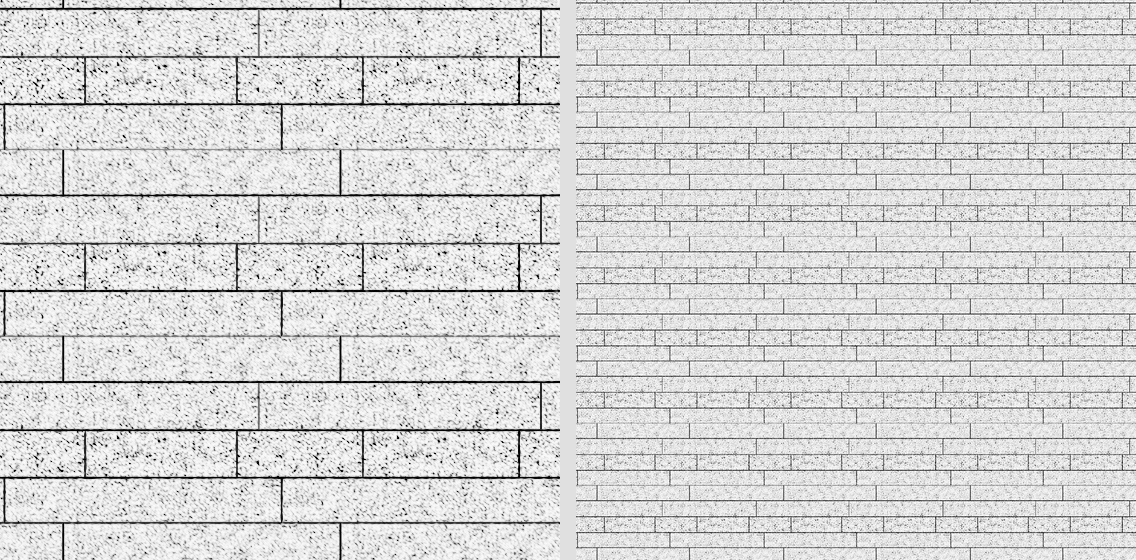
Left, the tile; right, the same tile 3 across and 3 down.
Reproduce this texture procedurally as a three.js fragment shader.

```glsl
#define TILES vec2(2.0, 3.0)
#define TOP_OFFSET 0.047
#define LINE_HALF 0.0017
#define LINE_SOFT 0.0010
#define LINE_WEAR 0.0011
#define GRAIN_DARK 0.065
#define GRAIN_CONTRAST 1.15
#define STONE vec3(0.98)
#define INK vec3(0.01)

varying vec2 vUv;

float hash(vec2 p) {
  vec3 q = fract(vec3(p.xyx) * vec3(0.1031, 0.1030, 0.0973));
  q += dot(q, q.yzx + 33.33);
  return fract((q.x + q.y) * q.z);
}

// Gradient noise that wraps after period cells
float corner(vec2 cell, vec2 f, vec2 period) {
  float angle = 6.28318 * hash(mod(cell, period));
  return dot(vec2(cos(angle), sin(angle)), f);
}

float noise(vec2 p, vec2 period) {
  vec2 i = floor(p), f = fract(p);
  vec2 u = f * f * f * (f * (f * 6.0 - 15.0) + 10.0);
  vec2 e = vec2(1.0, 0.0);
  float low = mix(corner(i, f, period), corner(i + e, f - e, period), u.x);
  float high = mix(corner(i + e.yx, f - e.yx, period),
                   corner(i + 1.0, f - 1.0, period), u.x);
  return mix(low, high, u.y);
}

float wrapNoise(vec2 p, vec2 freq) {
  return noise(p * freq, freq);
}

// Distance to the nearest whole number
vec4 toWhole(vec4 x) {
  return abs(fract(x + 0.5) - 0.5);
}

float stroke(float d, float halfWidth) {
  return 1.0 - smoothstep(halfWidth - LINE_SOFT, halfWidth + LINE_SOFT, d);
}

// Granite grain shared by every tile, with a little drift across the canvas
float grain(vec2 canvas, vec2 tile, float contrast) {
  vec2 slanted = vec2(tile.x, tile.y - tile.x);
  float z = 2.6 * wrapNoise(tile, vec2(96.0, 64.0));
  z += 2.3 * wrapNoise(slanted, vec2(70.0, 85.0));
  z += 1.3 * wrapNoise(tile + 0.37, vec2(19.0, 13.0));
  z += 0.8 * wrapNoise(canvas, vec2(190.0));
  return min(GRAIN_DARK * exp(contrast * z), 0.97);
}

void main() {
  vec2 canvas = vec2(vUv.x, 1.0 - vUv.y);
  vec2 tile = canvas * TILES;

  // Four courses per tile, from the top down
  vec4 courseTop = vec4(0.0, 0.258, 0.512, 0.754);
  vec4 courseHeight = vec4(0.258, 0.254, 0.242, 0.246);
  vec4 bedInk = vec4(1.0, 0.75, 1.0, 0.4);
  vec4 bedGain = vec4(0.0, 0.25, 0.0, 0.4);
  vec4 jointInk = vec4(0.55, 0.85, 0.95, 1.0);
  vec4 jointWear = vec4(0.5, 1.6, 1.0, 0.2);
  vec4 courseContrast = vec4(0.05, 0.2, 0.0, -0.08);
  vec4 joints[4];
  joints[0] = vec4(0.462, 0.966, 0.462, 0.966);
  joints[1] = vec4(0.152, 0.423, 0.648, 0.927);
  joints[2] = vec4(0.008, 0.503, 0.008, 0.503);
  joints[3] = vec4(0.113, 0.608, 0.113, 0.608);

  float rough = wrapNoise(canvas, vec2(120.0));
  float ink = 0.0;
  float contrast = GRAIN_CONTRAST;

  for (int i = 0; i < 4; i++) {
    float s = tile.y - TOP_OFFSET - courseTop[i];

    // Bed line, bolder in the lower tiles
    float k = mod(floor(s + 0.5), TILES.y);
    float strength = bedInk[i] + bedGain[i] * k * k * 0.25;
    float bed = abs(fract(s + 0.5) - 0.5) / TILES.y;
    float wear = rough * LINE_WEAR * (2.0 - strength);
    float halfWidth = LINE_HALF * mix(0.7, 1.0, strength) + wear;
    float halo = 0.22 * (1.0 - smoothstep(0.0, 0.005, bed));
    ink = max(ink, max(strength * stroke(bed, halfWidth), halo * strength));

    // Upright joints inside the course
    float inside = step(fract(s), courseHeight[i]);
    vec4 d = toWhole(canvas.x - joints[i]);
    float joint = min(min(d.x, d.y), min(d.z, d.w));
    float jointWidth = LINE_HALF + rough * LINE_WEAR * jointWear[i];
    float tone = min(jointInk[i] + 0.3 * step(0.7, canvas.x), 1.0);
    ink = max(ink, inside * tone * stroke(joint, jointWidth));
    contrast += inside * courseContrast[i];
  }

  float dark = grain(canvas, tile, contrast);
  gl_FragColor = vec4(mix(STONE * (1.0 - dark), INK, ink), 1.0);
}
```
